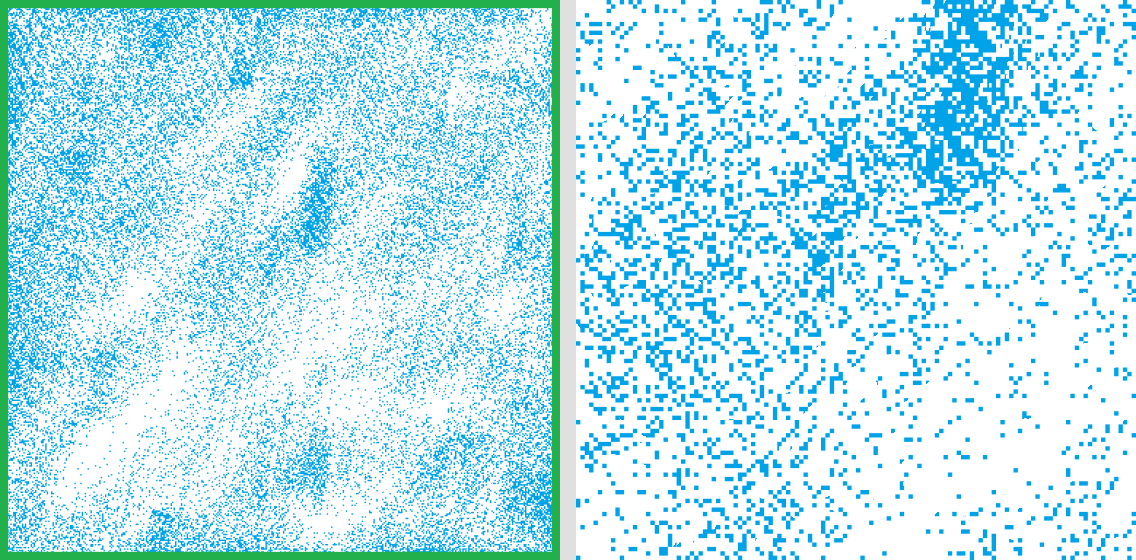
Left: the whole. Right: its middle third, enlarged.
This texture is drawn by a Shadertoy shader. Its source:

```glsl
// Blue speckle in slanting drifts on white paper, inside a thin green frame.
#define PAPER vec3(1.0)
#define GRAIN_BLUE vec3(0.0, 0.64, 0.91)
#define FRAME_GREEN vec3(0.13, 0.69, 0.30)
#define FRAME_WIDTH 0.0146
#define GRAIN_CELLS 384.0
#define BASE_DENSITY 0.19
#define STREAK_GAIN 0.62
#define BLOTCH_GAIN 0.28
#define KNOT_GAIN 0.32
#define EDGE_GAIN 0.42
#define STREAK_ANGLE 0.83

float hash(vec2 p) {
    return fract(sin(dot(p, vec2(12.9898, 78.233))) * 43758.5453);
}

float valueNoise(vec2 p) {
    vec2 cell = floor(p), f = fract(p);
    f = f * f * (3.0 - 2.0 * f);
    float low = mix(hash(cell), hash(cell + vec2(1, 0)), f.x);
    float high = mix(hash(cell + vec2(0, 1)), hash(cell + vec2(1, 1)), f.x);
    return mix(low, high, f.y);
}

float fbm(vec2 p) {
    float sum = 0.0, weight = 0.56;
    for (int octave = 0; octave < 3; octave++) {
        sum += weight * valueNoise(p);
        p = p * 2.03 + 17.3;
        weight *= 0.5;
    }
    return sum;
}

// Chance that a grain is inked at this place
float grainDensity(vec2 uv, float edgeDistance) {
    float c = cos(STREAK_ANGLE), s = sin(STREAK_ANGLE);
    vec2 slanted = vec2(c * uv.x + s * uv.y, c * uv.y - s * uv.x);
    float streak = fbm(slanted * vec2(4.5, 13.0) + 31.0) - 0.5;
    float blotch = fbm(uv * 11.0 + 5.0) - 0.5;
    float knot = smoothstep(0.74, 0.98, valueNoise(uv * 14.0 + 63.0));
    float edge = exp(-edgeDistance * 24.0) * valueNoise(uv * 9.0 + 40.0);
    float drift = 0.07 * (uv.y - uv.x);
    float density = BASE_DENSITY + drift + STREAK_GAIN * streak
        + BLOTCH_GAIN * blotch + KNOT_GAIN * knot + EDGE_GAIN * edge;
    return clamp(density, 0.015, 0.8);
}

// Square grains, filtered over the footprint of one pixel
float grainCoverage(vec2 uv, float density, float pixel) {
    vec2 p = uv * GRAIN_CELLS;
    vec2 corner = floor(p + 0.5);
    vec2 blend = clamp((p - corner) / (pixel * GRAIN_CELLS) + 0.5, 0.0, 1.0);
    float coverage = 0.0;
    for (int y = 0; y < 2; y++) {
        for (int x = 0; x < 2; x++) {
            vec2 side = vec2(x, y);
            vec2 area = mix(1.0 - blend, blend, side);
            float inked = step(hash(corner + side - 1.0), density);
            coverage += inked * area.x * area.y;
        }
    }
    return coverage;
}

void mainImage(out vec4 fragColor, in vec2 fragCoord) {
    vec2 uv = fragCoord / iResolution.xy;
    float pixel = 1.0 / min(iResolution.x, iResolution.y);

    vec2 border = min(uv, 1.0 - uv);
    float edgeDistance = min(border.x, border.y) - FRAME_WIDTH;

    // Speckled paper
    float density = grainDensity(uv, max(edgeDistance, 0.0));
    vec3 color = mix(PAPER, GRAIN_BLUE, grainCoverage(uv, density, pixel));

    // Frame
    float inside = clamp(edgeDistance / pixel + 0.5, 0.0, 1.0);
    fragColor = vec4(mix(FRAME_GREEN, color, inside), 1.0);
}
```
